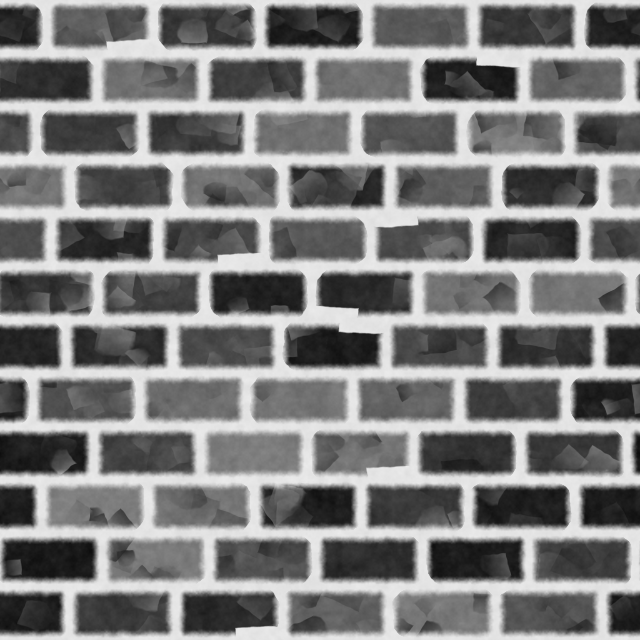
Give the GLSL for this texture map, as a WebGL 2 fragment shader.

```glsl
#version 300 es
precision highp float;

uniform vec2 u_resolution;
out vec4 outColor;

const float COLUMNS = 6.0;
const int ROWS = 12;
// Horizontal shift of each course in brick lengths, bottom to top
const float COURSE_SHIFT[12] = float[12](
    0.65, 0.96, 0.39, 0.88, 0.31, 0.62, 0.92, 0.48, 0.66, 0.34, 0.91, 0.44);

// Lengths are in units of one course height; a brick cell is 2 by 1
const vec2 BRICK_HALF = vec2(0.915, 0.42);
const float CORNER_RADIUS = 0.10;
const float BLUR_INNER = 0.13;
const float BLUR_OUTER = 0.045;
const float CHIPPED_END_CHANCE = 0.24;
const float CHIPPED_CORNER_CHANCE = 0.14;
const float NOTCH_CHANCE = 0.03;
const int PATCHES = 7;

const float MORTAR_TONE = 0.895;
const float DARK_BRICK = 0.10;
const float LIGHT_BRICK = 0.50;

float hash(vec3 p) {
    p = fract(p * vec3(0.1031, 0.1030, 0.0973));
    p += dot(p, p.yzx + 33.33);
    return fract((p.x + p.y) * p.z);
}

// Value noise that wraps across the canvas
float noise(vec2 uv, float period) {
    vec2 p = uv * period;
    vec2 cell = floor(p);
    vec2 f = fract(p);
    f = f * f * (3.0 - 2.0 * f);
    vec2 a = mod(cell, period);
    vec2 b = mod(cell + 1.0, period);
    return mix(mix(hash(vec3(a, period)), hash(vec3(b.x, a.y, period)), f.x),
               mix(hash(vec3(a.x, b.y, period)), hash(vec3(b, period)), f.x), f.y);
}

float fbm(vec2 uv, float period) {
    return 0.5 * noise(uv, period) + 0.3 * noise(uv, period * 2.0)
         + 0.2 * noise(uv, period * 4.0);
}

float roundedBox(vec2 p, vec2 halfSize, float radius) {
    vec2 d = abs(p) - halfSize + radius;
    return length(max(d, 0.0)) + min(max(d.x, d.y), 0.0) - radius;
}

// Distance to the broken outline: worn ends, worn corners and rare notches
float chippedOutline(vec2 p, vec2 id, float wobble) {
    float side = p.x < 0.0 ? 1.0 : 2.0;
    float corner = side + (p.y < 0.0 ? 0.0 : 2.0);
    bool wornEnd = hash(vec3(id, 10.0 + side)) < CHIPPED_END_CHANCE;
    bool wornCorner = hash(vec3(id, 20.0 + corner)) < CHIPPED_CORNER_CHANCE;
    float radius = 0.06;
    if (wornEnd || wornCorner) radius = mix(0.18, 0.36, hash(vec3(id, 30.0 + corner)));
    vec2 halfSize = vec2(wornEnd ? 0.915 : 0.96, 0.455);
    float d = roundedBox(p, halfSize, radius) + wobble * 0.07;
    if (hash(vec3(id, 40.0 + corner)) < NOTCH_CHANCE) {
        vec2 q = abs(p);
        d = max(d, min(q.x - 0.12, q.y - 0.29 + 0.06 * q.x) + wobble * 0.04);
    }
    return d;
}

// Overlapping stone facets, each with one straight side and a tonal slope
float addPatches(float tone, vec2 p, vec2 id, float warp) {
    float activity = hash(vec3(id, 50.0));
    for (int i = 0; i < PATCHES; i++) {
        float k = 60.0 + 7.0 * float(i);
        if (hash(vec3(id, k)) > activity) continue;
        vec2 center = vec2(hash(vec3(id, k + 1.0)), hash(vec3(id, k + 2.0))) - 0.5;
        vec2 v = p - center * vec2(1.8, 0.85);
        float angle = 6.2832 * hash(vec3(id, k + 3.0));
        vec2 dir = vec2(cos(angle), sin(angle));
        float size = mix(0.13, 0.38, hash(vec3(id, k + 4.0)));
        float d = max(length(v * vec2(0.75, 1.0)), 1.7 * dot(v, dir));
        d = max(d, 1.4 * dot(v, vec2(-dir.y, dir.x))) - size + warp * 0.16;
        float slope = clamp(0.7 + 0.5 * dot(v, dir) / size, 0.2, 1.0);
        float patchTone = mix(0.12, 0.53, hash(vec3(id, k + 5.0)));
        tone = mix(tone, patchTone, smoothstep(0.025, -0.025, d) * slope * 0.75);
    }
    return tone;
}

void main() {
    vec2 uv = gl_FragCoord.xy / u_resolution;
    float pixel = float(ROWS) / min(u_resolution.x, u_resolution.y);

    // Brick cell and position inside it
    float y = uv.y * float(ROWS);
    int row = clamp(int(y), 0, ROWS - 1);
    float x = uv.x * COLUMNS - COURSE_SHIFT[row];
    vec2 id = vec2(mod(floor(x), COLUMNS), float(row)) + 1.0;
    vec2 p = (vec2(fract(x), fract(y)) - 0.5) * vec2(2.0, 1.0);

    float warp = fbm(uv, 36.0) - 0.5;
    float grain = fbm(uv, 96.0) - 0.5;

    // Brick face
    float tone = mix(DARK_BRICK, LIGHT_BRICK, pow(hash(vec3(id, 5.0)), 1.7));
    tone = addPatches(tone, p, id, warp);
    tone += 0.09 * warp + 0.08 * grain;

    // Blurred mortar edge joined with sharp chips
    float blurred = roundedBox(p, BRICK_HALF, CORNER_RADIUS) + 0.05 * grain;
    float mortar = smoothstep(-BLUR_INNER, BLUR_OUTER, blurred);
    float chip = chippedOutline(p, id, warp + 0.4 * grain);
    mortar = max(mortar, smoothstep(-pixel, pixel, chip));

    float mortarTone = MORTAR_TONE + 0.05 * grain + 0.03 * warp;
    outColor = vec4(vec3(mix(tone, mortarTone, mortar)), 1.0);
}
```
